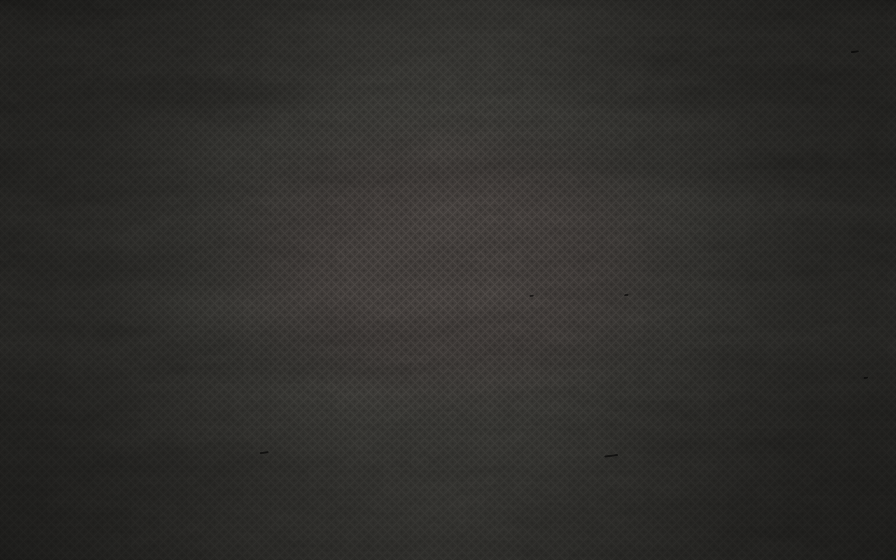
A WebGL 1 fragment shader for this pattern:

```glsl
precision highp float;
// Dark woven cloth: a fine lattice of nested diamonds, 96 across and 60 down,
// over wrapping horizontal streaks, a soft warm central glow and a few nicks.
// Every layer has a whole number of periods, so opposite edges join.

uniform vec2 u_resolution;

const float TAU = 6.2831853;
const vec2 REPEATS = vec2(96.0, 60.0);
const vec2 NICK_GRID = vec2(8.0, 7.0);
const vec3 COOL_TINT = vec3(1.0, 0.99, 0.93);
const vec3 WARM_TINT = vec3(1.04, 0.97, 0.93);

float hash(vec2 p) {
  return fract(sin(dot(p, vec2(127.1, 311.7))) * 43758.55);
}

// Value noise that wraps after "period" cells
float wrapNoise(vec2 p, vec2 period) {
  vec2 cell = floor(p);
  vec2 f = fract(p);
  f = f * f * (3.0 - 2.0 * f);
  vec2 lo = mod(cell, period);
  vec2 hi = mod(cell + 1.0, period);
  float bottom = mix(hash(lo), hash(vec2(hi.x, lo.y)), f.x);
  float top = mix(hash(vec2(lo.x, hi.y)), hash(hi), f.x);
  return mix(bottom, top, f.y);
}

// Long horizontal streaks, centred on zero
float streaks(vec2 uv) {
  vec2 period = vec2(4.0, 13.0);
  float weight = 0.5;
  float sum = 0.0;
  uv.y += 0.012 * sin(TAU * uv.x) + 0.006 * sin(TAU * 3.0 * uv.x);
  for (int i = 0; i < 4; i++) {
    sum += weight * (wrapNoise(uv * period, period) - 0.5);
    period *= 2.0;
    weight *= 0.6;
  }
  return sum;
}

// Smoothed line of a given half width around distance zero
float stroke(float d, float halfWidth, float pixel) {
  return 1.0 - smoothstep(halfWidth - 0.5 * pixel, halfWidth + 0.5 * pixel, abs(d));
}

// Light diamond outlines, a fainter inner ring and a dark centre
float weave(vec2 p, float pixel) {
  vec2 q = abs(fract(p) - 0.5);
  float diamond = q.x + q.y;
  float fromCentre = min(diamond, 1.0 - diamond);
  float radius = min(length(q), length(0.5 - q));
  float outline = stroke(fromCentre - 0.5, 0.09, pixel * 1.4);
  float ring = stroke(radius - 0.22, 0.045, pixel);
  float pit = 1.0 - smoothstep(0.04, 0.04 + pixel, radius);
  return outline + 0.3 * ring - 0.6 * pit - 0.3;
}

// Sparse short dark marks, at most one in each grid cell
float nicks(vec2 uv, float aspect, float pixel) {
  vec2 p = uv * NICK_GRID;
  vec2 cell = mod(floor(p), NICK_GRID);
  vec2 centre = 0.25 + 0.5 * vec2(hash(cell + 3.7), hash(cell + 9.2));
  vec2 d = (fract(p) - centre) / NICK_GRID * vec2(aspect, 1.0);
  float halfLength = mix(0.002, 0.011, pow(hash(cell + 5.1), 3.0));
  d.y -= 0.12 * d.x;
  d.x = max(abs(d.x) - halfLength, 0.0);
  float present = step(0.86, hash(cell + 1.3));
  return present * (1.0 - smoothstep(0.0008, 0.0008 + pixel, length(d)));
}

void main() {
  vec2 uv = gl_FragCoord.xy / u_resolution;
  float aspect = u_resolution.x / u_resolution.y;
  float pixel = 1.0 / u_resolution.y;

  // Periodic glow, darkest along the left and right edges
  vec2 glow = 0.5 - 0.5 * cos(TAU * (uv - vec2(0.0, 0.03)));
  float centreGlow = glow.x * glow.y;
  float shade = 0.13 + 0.056 * glow.x + 0.018 * glow.y + 0.048 * centreGlow;

  // Cloth variation, from broad streaks to single repeats
  vec2 p = uv * REPEATS;
  float repeatTone = hash(mod(floor(p), REPEATS)) - 0.5;
  vec2 fibrePeriod = vec2(60.0, 160.0);
  float fibre = wrapNoise(uv * fibrePeriod, fibrePeriod) - 0.5;
  shade *= 1.0 + 0.28 * streaks(uv) + 0.04 * repeatTone + 0.05 * fibre;

  // Motif
  float contrast = mix(0.13, 0.2, centreGlow);
  shade *= 1.0 + contrast * weave(p, REPEATS.y * pixel);

  // Wear
  shade *= 1.0 - 0.6 * nicks(uv, aspect, pixel);

  vec3 tint = mix(COOL_TINT, WARM_TINT, smoothstep(0.35, 0.85, centreGlow));
  gl_FragColor = vec4(shade * tint, 1.0);
}
```
